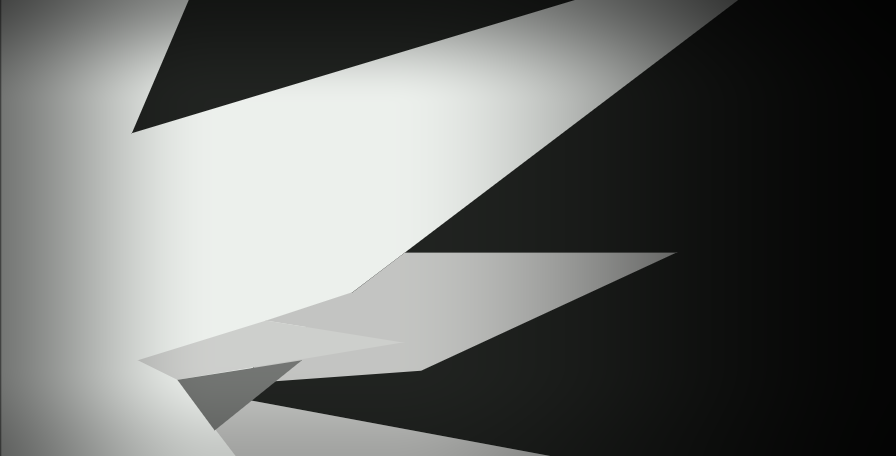
Write a WebGL 1 fragment shader that draws this background.

```glsl
precision mediump float;

uniform vec2 u_resolution;

#define ASPECT 1.97
#define PAPER vec3(0.925, 0.94, 0.925)
#define INK vec3(0.128, 0.138, 0.128)
#define BAND vec3(0.765, 0.77, 0.76)
#define SHARD vec3(0.805, 0.81, 0.80)
#define SLATE vec3(0.45, 0.46, 0.45)
#define LEFT_SHADE 0.42
#define RIGHT_SHADE 0.13
#define TOP_SHADE 0.55
#define BOTTOM_SHADE 0.82

// Signed distance to a line, positive on the left of a -> b
float side(vec2 p, vec2 a, vec2 b) {
  vec2 dir = normalize(b - a);
  vec2 q = p - a;
  return dir.x * q.y - dir.y * q.x;
}

// Convex shapes with corners in counter-clockwise order, positive inside
float triangle(vec2 p, vec2 a, vec2 b, vec2 c) {
  return min(side(p, a, b), min(side(p, b, c), side(p, c, a)));
}

float quad(vec2 p, vec2 a, vec2 b, vec2 c, vec2 d) {
  return min(min(side(p, a, b), side(p, b, c)),
             min(side(p, c, d), side(p, d, a)));
}

// Smooth coverage about one pixel wide
float cover(float dist) {
  return clamp(dist * u_resolution.y + 0.5, 0.0, 1.0);
}

// Soft light that fades toward every border
float lighting(vec2 p) {
  float left = mix(LEFT_SHADE, 1.0, smoothstep(-0.13, 0.48, p.x));
  float right = mix(1.0, RIGHT_SHADE, smoothstep(0.85, 2.05, p.x));
  float top = mix(1.0, TOP_SHADE, smoothstep(0.77, 1.05, p.y));
  float bottom = mix(BOTTOM_SHADE, 1.0, smoothstep(-0.03, 0.2, p.y));
  float rim = mix(0.5, 1.0, smoothstep(0.0, 0.005, p.x));
  return left * right * top * bottom * rim;
}

void main() {
  vec2 p = gl_FragCoord.xy / u_resolution * vec2(ASPECT, 1.0);

  // Corners shared by neighbouring shapes
  vec2 notch = vec2(0.890, 0.446);
  vec2 hinge = vec2(0.390, 0.167);
  vec2 fold = vec2(0.585, 0.297);
  vec2 tip = vec2(0.885, 0.249);
  vec2 floorStart = vec2(0.556, 0.121);
  vec2 floorEnd = vec2(1.210, 0.0);

  // Dark wedge at the top
  float wedge = min(side(p, vec2(0.290, 0.708), vec2(1.264, 1.0)),
                    side(p, vec2(0.415, 1.0), vec2(0.290, 0.708)));
  // Dark field on the right
  float aboveFloor = side(p, floorStart, floorEnd);
  float field = min(side(p, vec2(1.623, 1.0), notch), aboveFloor);
  // Pale floor below the field
  float ground = min(-aboveFloor, side(p, hinge, vec2(0.518, 0.0)));
  // Grey blade with its folded root
  float blade = quad(p, vec2(0.509, 0.157), vec2(0.926, 0.187),
                     vec2(1.487, 0.446), notch);
  float root = triangle(p, fold, tip, vec2(0.774, 0.359));
  // Lighter shard and the small slate triangle
  float shard = quad(p, vec2(0.303, 0.210), hinge, tip, fold);
  float slate = triangle(p, hinge, vec2(0.472, 0.056), vec2(0.664, 0.210));

  // Paint from back to front
  vec3 color = mix(PAPER, BAND, cover(ground));
  color = mix(color, INK, cover(max(wedge, field)));
  color = mix(color, BAND, cover(max(blade, root)));
  color = mix(color, SHARD, cover(shard));
  color = mix(color, SLATE, cover(slate));

  gl_FragColor = vec4(color * lighting(p), 1.0);
}
```
